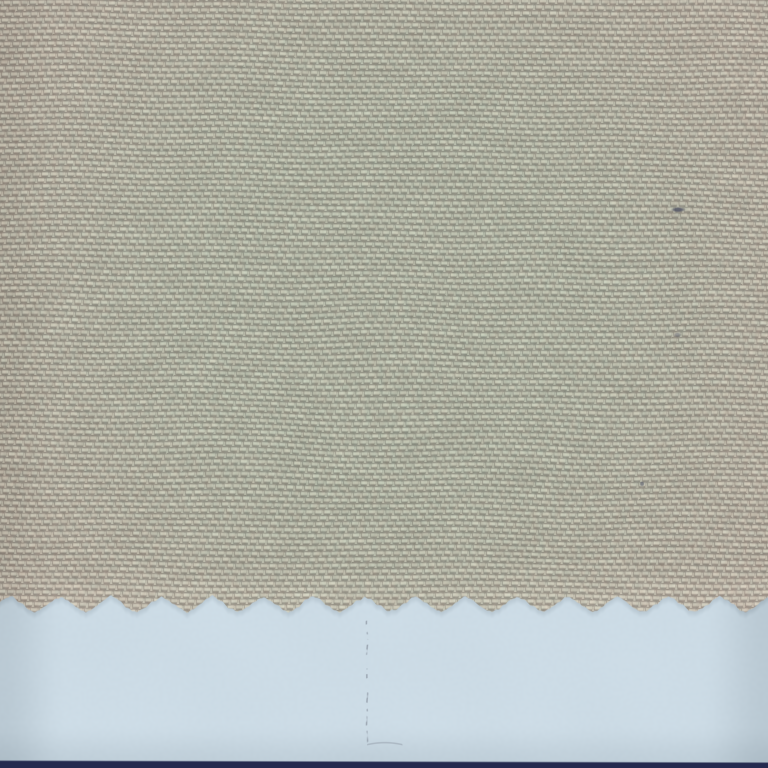
Write a three.js fragment shader that draws this texture.

```glsl
// A beige woven swatch with a pinked lower edge lies on pale blue card above a navy strip.
// Staggered repeats form the threads, a triangle wave cuts the teeth, and gradient
// noise bends the yarn, frays the edge and varies the tone.
varying vec2 vUv;

const vec3 GAP = vec3(0.575, 0.560, 0.520);
const vec3 YARN = vec3(0.765, 0.760, 0.700);
const vec3 CARD = vec3(0.800, 0.860, 0.900);
const vec3 NAVY = vec3(0.145, 0.165, 0.310);
const vec3 INK = vec3(0.32, 0.33, 0.39);

float hash(vec2 p) {
  return fract(sin(dot(p, vec2(127.1, 311.7))) * 43758.5);
}

vec2 gradient(vec2 cell) {
  float angle = 6.2832 * hash(cell);
  return vec2(cos(angle), sin(angle));
}

float noise(vec2 p) {
  vec2 i = floor(p), f = fract(p);
  vec2 u = f * f * f * (f * (f * 6.0 - 15.0) + 10.0);
  vec2 e = vec2(1.0, 0.0);
  float low = mix(dot(gradient(i), f), dot(gradient(i + e), f - e), u.x);
  float high = mix(dot(gradient(i + e.yx), f - e.yx),
                   dot(gradient(i + 1.0), f - 1.0), u.x);
  return mix(low, high, u.y);
}

// Soft box: 1 inside, fading over the given softness.
float softBox(vec2 p, vec2 halfSize, vec2 softness) {
  vec2 edge = 1.0 - smoothstep(halfSize - softness, halfSize + softness, abs(p));
  return edge.x * edge.y;
}

float speck(vec2 p, vec2 center, vec2 radius) {
  return 1.0 - smoothstep(0.3, 1.0, length((p - center) / radius));
}

// Long weft floats, joined by short upright warp stitches.
float weave(vec2 p, vec2 count) {
  vec2 q = p * count;
  float row = floor(q.y);
  q.x += row * 0.56;
  vec2 f = fract(q) - 0.5;
  float weft = softBox(f - vec2(0.0, 0.08), vec2(0.38, 0.27), vec2(0.13, 0.20));
  float side = f.x - sign(f.x) * 0.5;
  float warp = softBox(vec2(side + 0.06, f.y + 0.12), vec2(0.13, 0.42), vec2(0.10, 0.18));
  float strand = 0.85 + 0.3 * hash(vec2(floor(q.x), row));
  return max(weft * strand, warp * 0.8);
}

vec3 cloth(vec2 p) {
  vec2 bend = vec2(noise(p * 7.0), noise(p * 6.0 + 9.0)) * 0.005;
  bend.y += p.x * 0.008;
  float thread = weave(p + bend, vec2(88.0, 129.0));
  vec3 color = mix(GAP, YARN, thread);
  color += 0.045 * noise(p * 210.0) + 0.018 * noise(p * vec2(14.0, 48.0));
  color += vec3(0.018, -0.008, -0.010) * noise(p * 120.0 + 31.0);
  // Cool green middle, warmer rim and a pale hem.
  float rim = smoothstep(0.2, 0.65, length(p - vec2(0.5, 0.6)));
  color += mix(vec3(-0.012, 0.006, -0.004), vec3(0.015, -0.005, -0.004), rim);
  color += vec3(0.035, 0.030, 0.030) * (1.0 - smoothstep(0.205, 0.27, p.y));
  color -= 0.035 * (1.0 - smoothstep(0.0, 0.08, p.x));
  // Small dark slubs.
  color = mix(color, INK, 0.85 * speck(p, vec2(0.883, 0.727), vec2(0.011, 0.004)));
  color = mix(color, INK, 0.45 * speck(p, vec2(0.882, 0.564), vec2(0.006, 0.004)));
  color = mix(color, INK, 0.60 * speck(p, vec2(0.836, 0.370), vec2(0.004, 0.004)));
  return color;
}

// Height of the zigzag cut, with frayed ends.
float pinkedEdge(float x, float pitch, float firstTip) {
  float toTip = abs(fract((x - firstTip) / pitch) - 0.5) * 2.0;
  float tooth = smoothstep(-0.15, 1.1, toTip);
  float fray = 0.003 * noise(vec2(x * 150.0, 2.0)) + 0.003 * noise(vec2(x * 31.0, 7.0));
  return mix(0.224, 0.203, tooth) + fray;
}

vec3 card(vec2 p) {
  float side = min(p.x, 1.0 - p.x);
  float shade = 0.07 * (1.0 - smoothstep(0.0, 0.09, side));
  shade += 0.05 * (1.0 - smoothstep(0.005, 0.06, p.y));
  vec3 color = CARD - shade + 0.008 * noise(p * 9.0) + 0.006 * noise(p * 160.0);
  // Broken pencil line and a faint curl at its foot.
  float dots = smoothstep(-0.05, 0.25, noise(vec2(p.x * 40.0, p.y * 130.0)));
  float wobble = 0.002 * noise(vec2(3.0, p.y * 45.0));
  float line = softBox(p - vec2(0.478 + wobble, 0.115), vec2(0.001, 0.085), vec2(0.001));
  vec2 q = p - vec2(0.501, 0.030);
  float arc = softBox(q - vec2(0.0, 0.003 - 5.0 * q.x * q.x),
                      vec2(0.023, 0.001), vec2(0.001));
  return mix(color, INK, 0.38 * line * dots + 0.22 * arc);
}

void main() {
  vec2 p = vUv;
  float height = p.y - pinkedEdge(p.x, 0.0660, 0.0456);
  vec3 color = card(p);
  // Contact shadow beneath the cloth.
  color -= 0.07 * smoothstep(-0.010, 0.0, height);
  color = mix(color, cloth(p), smoothstep(-0.0015, 0.0015, height));
  float strip = 0.0095 - 0.0025 * p.x;
  color = mix(NAVY, color, smoothstep(strip - 0.0015, strip + 0.0015, p.y));
  gl_FragColor = vec4(color, 1.0);
}
```
